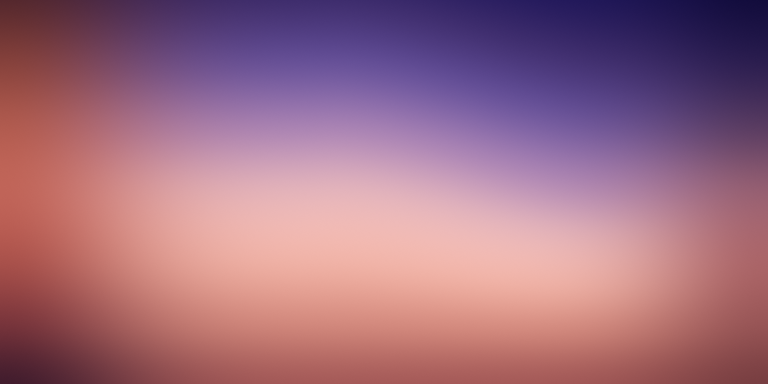
Give the GLSL for this background, as a Shadertoy shader.

```glsl
const int STOPS = 8;
const float STOPS_PER_HEIGHT = 6.0;   // the last stop lies above the top edge
const float WARM_WIDTH = 0.19;        // reach of the left glow
const float DUSK_WIDTH = 0.16;        // reach of the right shade
const float TILT = 0.13;              // drop of the night sky to the right
const float DITHER = 1.0 / 255.0;

// Vertical ramps, bottom to top, in 8-bit units
const vec3 WARM_EDGE[STOPS] = vec3[STOPS](
    vec3(65, 28, 45), vec3(123, 54, 60), vec3(172, 83, 76), vec3(192, 100, 88),
    vec3(177, 91, 79), vec3(135, 66, 60), vec3(85, 40, 45), vec3(50, 25, 42));
const vec3 SKY[STOPS] = vec3[STOPS](
    vec3(165, 90, 88), vec3(213, 140, 128), vec3(241, 181, 170), vec3(228, 180, 187),
    vec3(170, 132, 180), vec3(104, 82, 153), vec3(62, 45, 110), vec3(30, 22, 90));
const vec3 DUSK_EDGE[STOPS] = vec3[STOPS](
    vec3(120, 62, 65), vec3(153, 86, 87), vec3(170, 101, 105), vec3(150, 95, 113),
    vec3(90, 60, 97), vec3(44, 30, 79), vec3(18, 12, 60), vec3(8, 5, 52));

// Catmull-Rom curve through the stops of a ramp
vec3 ramp(vec3 stops[STOPS], float height) {
    float s = clamp(height * STOPS_PER_HEIGHT, 0.0, float(STOPS - 1));
    int i = min(int(s), STOPS - 2);
    float t = s - float(i);
    vec3 a = stops[max(i - 1, 0)];
    vec3 b = stops[i];
    vec3 c = stops[i + 1];
    vec3 d = stops[min(i + 2, STOPS - 1)];
    vec3 curve = b + 0.5 * t * (c - a + t * (2.0 * a - 5.0 * b + 4.0 * c - d
               + t * (3.0 * (b - c) + d - a)));
    return curve / 255.0;
}

// Bell falloff from an edge
float falloff(float distanceToEdge, float width) {
    float q = distanceToEdge / width;
    return exp(-q * q);
}

float hash(vec2 p) {
    return fract(sin(dot(p, vec2(12.9898, 78.233))) * 43758.5);
}

void mainImage(out vec4 fragColor, in vec2 fragCoord) {
    vec2 uv = fragCoord / iResolution.xy;

    // Sky, tilted on the right and level at the ground
    float tilt = TILT * smoothstep(0.42, 0.8, uv.x) * smoothstep(0.0, 0.5, uv.y);
    vec3 color = ramp(SKY, uv.y + tilt);

    // Warm left edge and dark right edge
    color = mix(color, ramp(DUSK_EDGE, uv.y), falloff(1.0 - uv.x, DUSK_WIDTH));
    color = mix(color, ramp(WARM_EDGE, uv.y), falloff(uv.x, WARM_WIDTH));

    // Dither against banding
    color += (hash(fragCoord) - 0.5) * DITHER;
    fragColor = vec4(clamp(color, 0.0, 1.0), 1.0);
}
```
